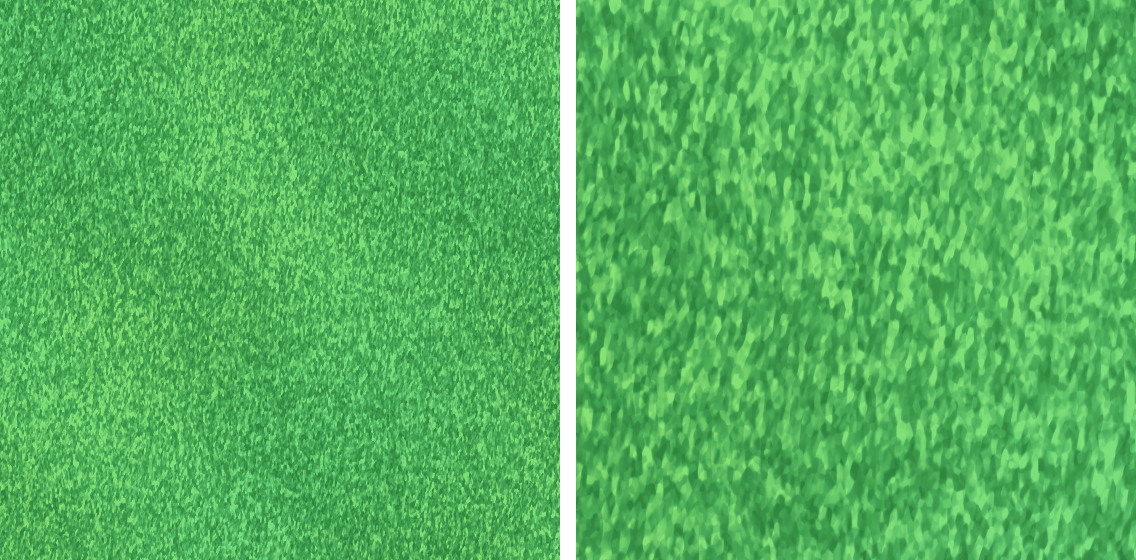
Left, the full canvas; right, a detail of the centre.
Reproduce this texture procedurally as a Shadertoy shader.

```glsl
// A lawn of short, dense grass seen from above, with soft light and dark patches.
// Blades are stretched, nearly upright cells of smooth cellular noise in three
// sizes; the patches and their warm or cool tint are layered sines.

const vec3 SHADOW_GREEN = vec3(0.18, 0.52, 0.24);
const vec3 MID_GREEN    = vec3(0.29, 0.68, 0.35);
const vec3 LIGHT_GREEN  = vec3(0.50, 0.88, 0.47);
const vec3 WARM_TINT    = vec3(0.030, 0.008, -0.020);

const vec2 BLADE_CELLS  = vec2(285.0, 118.0); // blades across and up the canvas
const vec2 FINE_CELLS   = vec2(350.0, 215.0); // short tips between the blades
const vec2 TUFT_CELLS   = vec2(105.0, 62.0);  // loose clumps
const vec3 LAYER_SHARES = vec3(0.62, 0.34, 0.07);

const float LEAN           = 0.09; // common slant of all blades
const float LEAN_VARIATION = 0.90; // slant of single blades, in cells
const float EDGE_SHARPNESS = 8.0;
const float BLADE_CONTRAST = 1.42;
const float PATCH_CONTRAST = 0.125;
const float MEAN_TONE      = 0.52;
const float MEAN_BLADE     = 0.417; // average of the skewed blade tone

vec3 hash3(vec2 cell) {
    vec3 h = fract(cell.xyx * vec3(0.1031, 0.1030, 0.0973));
    h += dot(h, h.yxz + 33.33);
    return fract((h.xxy + h.yzz) * h.zyx);
}

// Smooth cellular noise: every cell is one blade with its own tone and slant.
float bladeTone(vec2 p, float seed) {
    vec2 base = floor(p);
    float toneSum = 0.0;
    float weightSum = 0.0;
    for (int y = -1; y <= 1; y++) {
        for (int x = -1; x <= 1; x++) {
            vec2 cell = base + vec2(x, y);
            vec3 h = hash3(cell + seed);
            vec2 offset = p - cell - h.xy;
            float tone = hash3(cell + seed + 57.0).x;
            offset.x -= LEAN_VARIATION * (h.z - 0.5) * offset.y;
            float weight = exp(-EDGE_SHARPNESS * dot(offset, offset));
            toneSum += weight * mix(tone, tone * tone, 0.5);
            weightSum += weight;
        }
    }
    return toneSum / max(weightSum, 1e-6) - MEAN_BLADE;
}

// Broad patches of light, around -1 to 1.
float lightPatches(vec2 p) {
    vec2 q = p - vec2(0.53, 0.60);
    q += 0.035 * sin(vec2(13.0, 11.0) * q.yx + vec2(0.0, 0.6));
    float diagonal = cos(dot(q, vec2(10.0, 9.0)));
    float slope = cos(dot(q, vec2(5.0, -3.0)) + 0.5);
    float ripple = cos(dot(q, vec2(9.0, 6.0)));
    return diagonal * (0.45 + 0.2 * slope) + 0.3 * slope + 0.15 * ripple - 0.08;
}

// Warm and cool areas, around -1 to 1.
float warmth(vec2 p) {
    return 0.6 * sin(7.0 * p.x - 4.0 * p.y + 1.5)
         + 0.4 * sin(11.0 * p.y + 5.0 * p.x + 2.0 * sin(6.0 * p.x));
}

vec3 grassColor(float tone) {
    vec3 lower = mix(SHADOW_GREEN, MID_GREEN, clamp(tone * 2.0, 0.0, 1.0));
    return mix(lower, LIGHT_GREEN, clamp(tone * 2.0 - 1.0, 0.0, 1.0));
}

void mainImage(out vec4 fragColor, in vec2 fragCoord) {
    vec2 uv = fragCoord / iResolution.y;

    // Lean the blades, with a slight sway to hide the rows of cells
    vec2 p = uv;
    p.x -= LEAN * uv.y;
    p += vec2(0.0015, 0.0020) * sin(vec2(31.0, 43.0) * uv.yx + 2.0 * sin(17.0 * uv));

    // Blades, tips and clumps
    vec3 layers = vec3(bladeTone(p * BLADE_CELLS + 300.0, 11.0),
                       bladeTone(p * FINE_CELLS + 300.0, 127.0),
                       bladeTone(p * TUFT_CELLS + 300.0, 241.0));
    float blades = dot(layers, LAYER_SHARES);

    // Light and tint
    float tone = MEAN_TONE + BLADE_CONTRAST * blades + PATCH_CONTRAST * lightPatches(uv);
    vec3 color = grassColor(tone);
    color += WARM_TINT * warmth(uv) * smoothstep(0.2, 0.9, tone);

    fragColor = vec4(color, 1.0);
}
```
